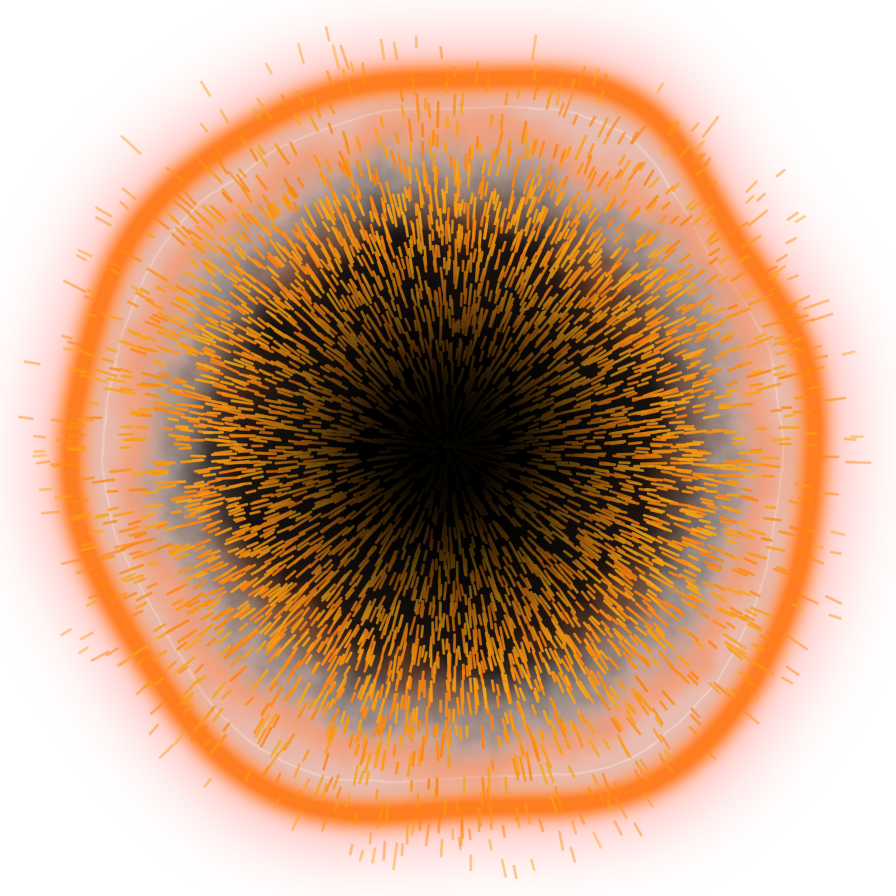
This background is drawn by a Shadertoy shader. Its source:

```glsl
// Smoky black orb with radial orange sparks inside a soft, wobbly glowing ring.

const float TAU = 6.2831853;

// Ring outline: mean radius plus (cos, sin) weights of its harmonics 1..9.
const float RING_RADIUS = 0.4183;
const float RING_WIDTH = 0.0175;
const int HARMONICS = 9;
const vec2 WOBBLE[HARMONICS] = vec2[](
    vec2(-2.1, -1.5), vec2(-3.0, -3.4), vec2(-4.0, -3.7),
    vec2(-4.9, -4.9), vec2(0.9, 2.3), vec2(6.7, 4.1),
    vec2(1.3, 0.1), vec2(-2.3, 2.3), vec2(-2.1, -0.3));
const float WOBBLE_SCALE = 0.001;
const float GLOW_REACH = 0.062;
const float HAIRLINE_INSET = 0.035;

// Sparks: polar cells with one dash each, stacked in layers.
const int SPARK_LAYERS = 7;
const float SPARK_PITCH = 0.043;
const float SPARK_SPACING = 0.0125;
const float SPARK_HALF_WIDTH = 0.0015;

const vec3 WHITE = vec3(1.0);
const vec3 GLOW_PINK = vec3(1.0, 0.80, 0.79);
const vec3 RING_ORANGE = vec3(1.0, 0.49, 0.13);
const vec3 HAZE = vec3(0.91, 0.74, 0.70);
const vec3 EMBER = vec3(0.97, 0.54, 0.33);
const vec3 SMOKE = vec3(0.60, 0.54, 0.52);
const vec3 SOOT = vec3(0.085, 0.065, 0.055);
const vec3 RUST = vec3(0.48, 0.22, 0.07);
const vec3 SPARK_DEEP = vec3(1.0, 0.50, 0.06);
const vec3 SPARK_GOLD = vec3(0.97, 0.66, 0.08);

vec3 hash3(vec3 p) {
    p = fract(p * vec3(0.1031, 0.1030, 0.0973));
    p += dot(p, p.yxz + 33.33);
    return fract((p.xxy + p.yxx) * p.zyx);
}

float gradientDot(vec2 cell, vec2 offset) {
    float angle = TAU * hash3(vec3(cell + 50.0, 7.0)).x;
    return dot(vec2(cos(angle), sin(angle)), offset);
}

float gradientNoise(vec2 p) {
    vec2 i = floor(p), f = fract(p);
    vec2 u = f * f * f * (f * (f * 6.0 - 15.0) + 10.0);
    vec2 e = vec2(0.0, 1.0);
    return mix(mix(gradientDot(i, f), gradientDot(i + e.yx, f - e.yx), u.x),
               mix(gradientDot(i + e.xy, f - e.xy), gradientDot(i + 1.0, f - 1.0), u.x), u.y);
}

float fbm(vec2 p) {
    float sum = 0.0, gain = 1.0;
    for (int i = 0; i < 4; i++) {
        sum += gain * gradientNoise(p);
        p = mat2(1.6, 1.2, -1.2, 1.6) * p + 3.7;
        gain *= 0.5;
    }
    return sum;
}

float ringOutline(float angle) {
    float wobble = 0.0;
    for (int k = 0; k < HARMONICS; k++) {
        float a = float(k + 1) * angle;
        wobble += dot(WOBBLE[k], vec2(cos(a), sin(a)));
    }
    return RING_RADIUS + WOBBLE_SCALE * wobble;
}

// Bell-shaped falloff, 1 at zero.
float bell(float x, float width) {
    return exp(-x * x / (width * width));
}

// Share of cells that hold a spark: dense body, sparse outskirts.
float sparkDensity(float r) {
    return 0.62 * (1.0 - smoothstep(0.24, 0.37, r)) + 0.20 * (1.0 - smoothstep(0.40, 0.49, r));
}

// One layer of dashes: coverage in x, tint in y.
vec2 sparkLayer(float r, float angle, float layer, float pixel) {
    float shift = fract(layer * 0.618);
    float row = r / SPARK_PITCH + shift;
    float rowRadius = (floor(row) + 0.5 - shift) * SPARK_PITCH;
    float count = max(3.0, floor(TAU * rowRadius / SPARK_SPACING));
    float column = fract(angle / TAU + layer * 0.137) * count;
    vec3 cell = vec3(floor(column), floor(row), layer) + 11.0;
    vec3 place = hash3(cell), look = hash3(cell + 91.7);

    float halfLength = mix(0.005, 0.0145, place.z * place.z);
    float y = (fract(row) - 0.5) * SPARK_PITCH - (place.y - 0.5) * (SPARK_PITCH - 2.0 * halfLength);
    float x = (fract(column) - 0.5 - 0.5 * (place.x - 0.5)) * TAU * r / count;
    x += y * 0.2 * (look.y - 0.5);
    float d = length(vec2(x, max(abs(y) - halfLength, 0.0))) - SPARK_HALF_WIDTH;
    float present = step(look.x, sparkDensity(rowRadius));
    return vec2(present * (1.0 - smoothstep(-pixel, pixel, d)), look.z);
}

void mainImage(out vec4 fragColor, in vec2 fragCoord) {
    float size = min(iResolution.x, iResolution.y);
    vec2 p = (fragCoord - 0.5 * iResolution.xy) / size;
    float r = length(p), angle = atan(p.y, p.x);
    float d = r - ringOutline(angle);
    float cloud = fbm(p * 9.0), grain = fbm(p * 30.0 + 8.0);

    // Outer glow and the haze within the ring
    vec3 color = mix(WHITE, GLOW_PINK, bell(max(d, 0.0), GLOW_REACH));
    color = mix(color, HAZE, 1.0 - smoothstep(-0.03, 0.005, d));
    float hairline = bell(d + HAIRLINE_INSET + 0.006 * cloud, 0.0013);
    color = mix(color, WHITE, 0.3 * hairline);

    // Smoke body, darkening to the centre
    float puff = r + 0.022 * cloud + 0.006 * grain;
    color = mix(color, EMBER, 0.55 * bell(puff - 0.352, 0.024));
    color = mix(color, SMOKE * (1.0 + 0.13 * grain), 1.0 - smoothstep(0.295, 0.360, puff));
    color = mix(color, SOOT, 1.0 - smoothstep(0.225, 0.305, puff));
    color = mix(color, RUST, bell(puff - 0.262, 0.035) * clamp(0.22 + 0.6 * cloud, 0.0, 0.6));
    color *= smoothstep(0.08, 0.23, puff);

    // Glowing ring
    color = mix(color, RING_ORANGE, min(1.0, 1.12 * bell(d, RING_WIDTH)));

    // Radial sparks, dim near the centre and thin beyond the ring
    float light = 0.03 + 0.97 * smoothstep(0.03, 0.29, r);
    float opacity = mix(0.92, 0.45, smoothstep(0.33, 0.47, r));
    for (int i = 0; i < SPARK_LAYERS; i++) {
        vec2 spark = sparkLayer(r, angle, float(i), 0.8 / size);
        vec3 tint = mix(SPARK_DEEP, SPARK_GOLD, spark.y) * light;
        color = mix(color, tint, spark.x * opacity);
    }
    fragColor = vec4(color, 1.0);
}
```
